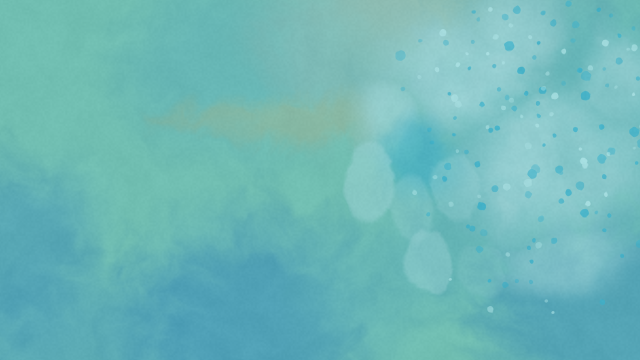
A WebGL 1 fragment shader for this background:

```glsl
precision highp float;
// Teal and blue watercolour wash with pale clouds and paint spatter at the upper right.
uniform vec2 u_resolution;

#define GREEN vec3(0.44, 0.745, 0.695)
#define BLUE vec3(0.29, 0.61, 0.715)
#define TEAL vec3(0.37, 0.69, 0.72)
#define GREY vec3(0.51, 0.735, 0.72)
#define OCHRE vec3(0.57, 0.72, 0.61)
#define PALE vec3(0.62, 0.83, 0.84)
#define CYAN vec3(0.23, 0.69, 0.79)
#define WARP 0.12
#define RAGGED 0.55
#define GRAIN 0.035
#define DOT_CELLS 19.0

float hash(vec2 p) {
  vec3 q = fract(vec3(p.xyx) * 0.1031);
  q += dot(q, q.yzx + 33.33);
  return fract((q.x + q.y) * q.z);
}

float noise(vec2 p) {
  vec2 i = floor(p), f = fract(p);
  f = f * f * (3.0 - 2.0 * f);
  return mix(mix(hash(i), hash(i + vec2(1.0, 0.0)), f.x),
             mix(hash(i + vec2(0.0, 1.0)), hash(i + 1.0), f.x), f.y);
}

float fbm(vec2 p) {
  float sum = 0.0, amp = 0.5;
  for (int i = 0; i < 5; i++) {
    sum += amp * noise(p);
    p = mat2(1.6, 1.2, -1.2, 1.6) * p + 17.3;
    amp *= 0.5;
  }
  return sum / 0.96875;
}

// Coverage of an elliptical stain; ragged shifts its rim.
float stain(vec2 p, vec2 center, vec2 radius, float soft, float ragged) {
  float d = length((p - center) / radius) + ragged;
  return 1.0 - smoothstep(1.0 - soft, 1.0 + soft, d);
}

// Scattered round drops, kept inside the spatter area.
float drops(vec2 p, float cells, float seed, float chance) {
  float cover = 0.0;
  vec2 home = floor(p * cells);
  for (int j = -1; j <= 1; j++) {
    for (int i = -1; i <= 1; i++) {
      vec2 id = home + vec2(float(i), float(j));
      vec2 key = id + seed;
      vec2 center = (id + vec2(hash(key), hash(key + 41.7))) / cells;
      float area = stain(center, vec2(1.50, 0.66), vec2(0.37, 0.47), 0.25, 0.0);
      float on = step(hash(key + 83.1), chance * area);
      float radius = mix(0.10, 0.27, pow(hash(key + 12.9), 2.0)) / cells;
      float d = length(p - center) + 0.003 * (noise(p * 130.0) - 0.5);
      float alpha = 0.45 + 0.55 * hash(key + 27.3);
      cover = max(cover, on * alpha * (1.0 - smoothstep(radius - 0.002, radius + 0.002, d)));
    }
  }
  return cover;
}

void main() {
  vec2 p = gl_FragCoord.xy / u_resolution.y;
  p.x *= 1.77778 * u_resolution.y / u_resolution.x;
  vec2 bend = vec2(fbm(p * 4.0 + 3.1), fbm(p * 4.0 + 51.7)) - 0.5;
  vec2 q = p + WARP * bend;
  float fine = fbm(p * 17.0 + 4.0 * bend) - 0.5;
  float rag = RAGGED * fine;
  vec3 col = GREEN;

  // Blue pools along the left and bottom
  col = mix(col, BLUE, 0.85 * stain(q, vec2(0.69, 0.08), vec2(0.30, 0.29), 0.50, rag));
  col = mix(col, BLUE, 0.65 * stain(q, vec2(0.05, 0.29), vec2(0.20, 0.23), 0.60, rag));
  col = mix(col, BLUE, 0.55 * stain(q, vec2(0.22, 0.02), vec2(0.38, 0.21), 0.60, rag));
  col = mix(col, TEAL, 0.45 * stain(q, vec2(1.02, 0.20), vec2(0.20, 0.19), 0.60, rag));

  // Muted band across the top
  col = mix(col, TEAL, 0.55 * stain(q, vec2(0.64, 0.80), vec2(0.27, 0.22), 0.55, rag));
  col = mix(col, GREY, 0.80 * stain(q, vec2(0.97, 0.88), vec2(0.25, 0.24), 0.50, rag));
  col = mix(col, GREY + vec3(0.07, 0.01, -0.02), 0.85 * stain(q, vec2(1.30, 1.02), vec2(0.33, 0.17), 0.60, rag));
  col = mix(col, OCHRE, 0.65 * stain(q, vec2(0.78, 0.66), vec2(0.23, 0.06), 0.60, 2.5 * rag));

  // Teal ground under the clouds, blue in the lower right corner
  col = mix(col, TEAL, 0.75 * stain(q, vec2(1.58, 0.70), vec2(0.42, 0.38), 0.45, rag));
  col = mix(col, TEAL, 0.55 * stain(q, vec2(1.33, 0.36), vec2(0.23, 0.25), 0.50, rag));
  col = mix(col, BLUE, 0.75 * stain(q, vec2(1.72, 0.10), vec2(0.34, 0.26), 0.45, rag));

  // Pale clouds
  float cloud = stain(q, vec2(1.29, 0.81), vec2(0.19, 0.15), 0.60, rag);
  cloud = max(cloud, 0.9 * stain(q, vec2(1.09, 0.66), vec2(0.09, 0.10), 0.50, rag));
  cloud = max(cloud, stain(q, vec2(1.56, 0.56), vec2(0.23, 0.19), 0.60, rag));
  cloud = max(cloud, 0.8 * stain(q, vec2(1.43, 0.93), vec2(0.13, 0.10), 0.60, rag));
  cloud = max(cloud, 0.8 * stain(q, vec2(1.74, 0.78), vec2(0.10, 0.13), 0.60, rag));
  cloud = max(cloud, 0.7 * stain(q, vec2(1.59, 0.28), vec2(0.16, 0.10), 0.45, rag));
  cloud *= 0.72 + 0.75 * (fbm(p * 7.0 + 9.0) - 0.4);
  col = mix(col, PALE, clamp(cloud, 0.0, 0.95));
  col = mix(col, CYAN, 0.50 * stain(q, vec2(1.18, 0.56), vec2(0.11, 0.09), 0.55, rag));

  // Crisp translucent dabs below the clouds
  vec2 dab = p + 0.04 * bend;
  col = mix(col, PALE, 0.50 * stain(dab, vec2(1.03, 0.49), vec2(0.070, 0.105), 0.10, rag));
  col = mix(col, PALE, 0.28 * stain(dab, vec2(1.15, 0.42), vec2(0.065, 0.090), 0.12, rag));
  col = mix(col, PALE, 0.32 * stain(dab, vec2(1.27, 0.49), vec2(0.065, 0.090), 0.12, rag));
  col = mix(col, PALE, 0.42 * stain(dab, vec2(1.19, 0.27), vec2(0.065, 0.085), 0.10, rag));
  col = mix(col, PALE, 0.18 * stain(dab, vec2(1.34, 0.25), vec2(0.065, 0.080), 0.12, rag));

  // Spatter and paper grain
  col = mix(col, CYAN, 0.85 * drops(p, DOT_CELLS, 5.0, 0.45));
  col = mix(col, PALE + 0.07, 0.75 * drops(p, DOT_CELLS * 1.2, 131.0, 0.22));
  col += GRAIN * (fine + 0.5 * (noise(p * 190.0) - 0.5));
  gl_FragColor = vec4(col, 1.0);
}
```
